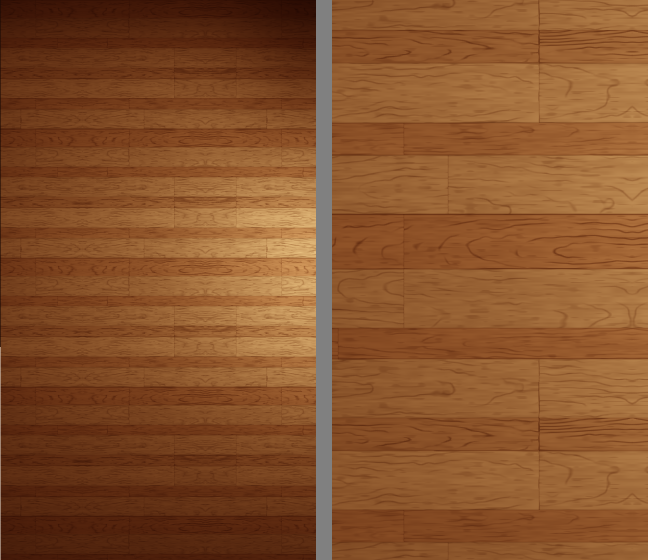
Left, the full canvas; right, a detail of the centre.
This texture is drawn by a Shadertoy shader. Its source:

```glsl
// Varnished plank floor with mirrored wood grain, lit warmly from the right.

const float REPEATS_DOWN = 4.339;   // plank groups down the canvas
const float GROUP_HEIGHT = 0.41;    // height of a group, in canvas widths
const float MIRROR_AXIS = 0.65;     // x of the main mirror axis
const float HALF_PERIOD = 0.389;    // distance between mirror axes

// One group of eight planks: top edges, brightness, end joint distance
const float EDGES[9] = float[9](0.0, 0.141, 0.294, 0.373, 0.525, 0.61, 0.763, 0.847, 1.0);
const float TONES[8] = float[8](0.91, 0.99, 0.91, 1.01, 0.95, 1.03, 0.93, 1.01);
const float JOINTS[8] = float[8](0.241, 0.241, 0.31, 0.098, 0.098, 0.098, 0.241, 0.194);

float hash(vec2 p) {
    vec3 q = fract(p.xyx * vec3(0.1031, 0.1030, 0.0973));
    q += dot(q, q.yzx + 33.33);
    return fract((q.x + q.y) * q.z);
}

float noise(vec2 p) {
    vec2 i = floor(p), f = fract(p);
    f = f * f * (3.0 - 2.0 * f);
    return mix(mix(hash(i), hash(i + vec2(1, 0)), f.x),
               mix(hash(i + vec2(0, 1)), hash(i + vec2(1, 1)), f.x), f.y);
}

// Soft dark line: 1 on the line, 0 away from it
float softLine(float dist, float halfWidth, float pixel) {
    return 1.0 - smoothstep(halfWidth - 0.5 * pixel, halfWidth + pixel, abs(dist));
}

// Thin contours of long pointed growth rings, broken into strokes
float growthRings(vec2 p, vec2 centre, float stretch, float seed, float pixel) {
    vec2 d = (p - centre) * vec2(stretch, 2.1);
    float warp = 0.4 * (noise(vec2(p.x * 12.0, p.y * 1.3) + seed) - 0.5);
    warp += 0.13 * (noise(vec2(p.x * 50.0, p.y * 4.0) + seed) - 0.5);
    warp += 0.05 * (noise(vec2(p.x * 130.0, p.y * 9.0) + seed) - 0.5);
    float rings = (length(d) + warp) * 4.2;
    float slope = max(fwidth(rings), 75.0 * pixel);
    float stroke = softLine((fract(rings) - 0.5) / slope * pixel, 0.0003, pixel);
    float broken = smoothstep(0.25, 0.75, noise(vec2(p.x * 28.0, p.y * 7.0) + seed * 1.7));
    return stroke * broken * exp(-0.15 * length(d));
}

// Fine fibres and short dark pores running along the boards
float fibres(vec2 p, float seed) {
    float fine = noise(vec2(p.x * 70.0, p.y * 520.0) + seed) - 0.5;
    float broad = noise(vec2(p.x * 7.0, p.y * 120.0) + seed) - 0.5;
    float pores = smoothstep(0.68, 0.95, noise(vec2(p.x * 75.0, p.y * 480.0) + seed * 2.3));
    return 0.07 * fine + 0.05 * broad - 0.08 * pores;
}

// Warm glow at the right edge, fading to dark ends
float lamp(vec2 uv) {
    vec2 d = (uv - vec2(1.02, 0.55)) * vec2(1.0, 1.778);
    float glow = 0.23 + 0.44 * exp(-dot(d, d * vec2(0.6, 1.4)));
    glow += 0.2 * exp(-dot(d, d * vec2(7.5, 4.5)));
    float topShade = mix(0.72, 1.0, smoothstep(0.0, 0.12, 1.0 - uv.y));
    float cornerShade = 1.0 - 0.4 * exp(-14.0 * dot(uv - 1.0, uv - 1.0));
    return glow * topShade * cornerShade;
}

// Maps brightness to varnish colour, from deep brown to honey
vec3 varnish(float b) {
    b = max(b, 0.02);
    return vec3(b, 0.88 * pow(b, 1.6), 0.62 * pow(b, 2.15));
}

void mainImage(out vec4 fragColor, in vec2 fragCoord) {
    vec2 uv = fragCoord / iResolution.xy;
    float pixel = 1.0 / iResolution.x;

    // Fold x between the mirror axes, repeat y by plank group
    float across = mod(uv.x - MIRROR_AXIS, 2.0 * HALF_PERIOD);
    float m = min(across, 2.0 * HALF_PERIOD - across);
    float t = fract((1.0 - uv.y) * REPEATS_DOWN);

    // Find the plank in the group and the board along it
    int row = 0;
    for (int i = 1; i < 8; i++) if (t >= EDGES[i]) row = i;
    float height = EDGES[row + 1] - EDGES[row];
    float s = (t - EDGES[row]) / height;
    float board = step(JOINTS[row], m);
    vec2 id = vec2(float(row), board);
    float seed = 17.0 + 31.0 * float(row) + 11.0 * board;

    // Ring centres sit on a mirror axis, or anywhere on plainer boards
    bool figured = row == 0 || row == 4;
    float axis = row == 4 ? board * HALF_PERIOD : 0.0;
    vec2 centre = vec2(figured ? axis : hash(id + 4.3) * HALF_PERIOD,
                       figured ? 0.65 : hash(id + 9.1));
    float rings = growthRings(vec2(m, s), centre, figured ? 5.5 : 4.0, seed, pixel);

    // Wood tone with grain
    float tone = TONES[row] + 0.04 * (hash(id + 2.7) - 0.5);
    tone *= 1.0 + fibres(vec2(m, t * GROUP_HEIGHT), seed);
    tone *= 1.0 - (figured ? 0.28 : 0.16) * rings;

    // Seams between planks and end joints
    float seamDist = min(s, 1.0 - s) * height * GROUP_HEIGHT;
    bool deepSeam = (row == 0 && s < 0.5) || (row == 7 && s > 0.5);
    tone *= 1.0 - (deepSeam ? 0.25 : 0.09) * softLine(seamDist, 0.0005, pixel);
    tone *= 1.0 - 0.07 * softLine(m - JOINTS[row], 0.0004, pixel);

    vec3 color = varnish(lamp(uv) * tone);
    color *= mix(vec3(1.02, 0.96, 0.92), vec3(1.0), smoothstep(0.91, 0.99, TONES[row]));

    // Thin border at the left: dark above, pale below
    vec3 border = mix(vec3(0.85, 0.8, 0.75), vec3(0.1, 0.04, 0.02), step(0.38, uv.y));
    color = mix(color, border, 0.8 * softLine(uv.x, 0.0015, pixel));
    fragColor = vec4(color, 1.0);
}
```
